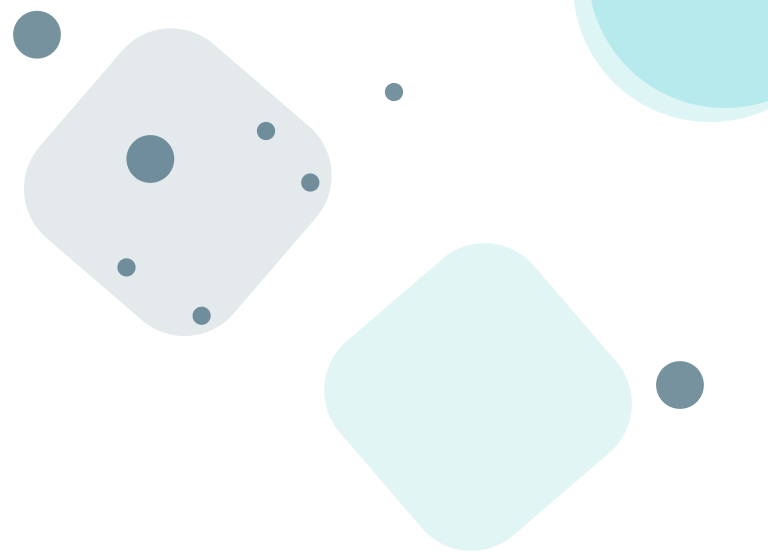
Reproduce this background procedurally as a Shadertoy shader.

```glsl
#define TILE_HALF 0.2294
#define TILE_ROUND 0.1165
#define TILE_TILT 4.3
#define DISC_RADIUS 0.2455
#define BIG_DOT 0.0428
#define SMALL_DOT 0.0163
#define DOT_OPACITY 0.76

const vec3 WHITE = vec3(1.0);
const vec3 GREY = vec3(0.894, 0.918, 0.925);
const vec3 MINT = vec3(0.882, 0.961, 0.957);
const vec3 PALE_CYAN = vec3(0.871, 0.961, 0.961);
const vec3 CYAN = vec3(0.718, 0.918, 0.925);
const vec3 SLATE = vec3(0.288, 0.438, 0.500);

// Dot centres (xy) and a size selector (z): 1 is big, 0 is small
const vec3 DOTS[8] = vec3[8](
    vec3(0.0663, 0.9378, 1.0), vec3(0.2694, 0.7151, 1.0),
    vec3(1.2186, 0.3100, 1.0), vec3(0.7061, 0.8351, 0.0),
    vec3(0.4767, 0.7652, 0.0), vec3(0.5561, 0.6729, 0.0),
    vec3(0.2267, 0.5208, 0.0), vec3(0.3613, 0.4341, 0.0));

// Antialiased coverage, with an edge one pixel wide
float coverage(float dist) {
    return clamp(0.5 - dist * iResolution.y, 0.0, 1.0);
}

float circle(vec2 p, float radius) {
    return length(p) - radius;
}

// Rounded square turned by an angle in degrees
float tile(vec2 p, float degreesTurned) {
    float angle = radians(degreesTurned);
    vec2 axis = vec2(cos(angle), sin(angle));
    vec2 local = vec2(dot(p, axis), dot(p, vec2(-axis.y, axis.x)));
    vec2 q = abs(local) - (TILE_HALF - TILE_ROUND);
    return length(max(q, 0.0)) + min(max(q.x, q.y), 0.0) - TILE_ROUND;
}

void mainImage(out vec4 fragColor, in vec2 fragCoord) {
    vec2 p = fragCoord / iResolution.y;
    vec3 color = WHITE;

    // Tilted tiles
    color = mix(color, GREY, coverage(tile(p - vec2(0.3186, 0.6735), -45.0 + TILE_TILT)));
    color = mix(color, MINT, coverage(tile(p - vec2(0.8566, 0.2885), -45.0 - TILE_TILT)));

    // Overlapping corner discs
    color = mix(color, PALE_CYAN, coverage(circle(p - vec2(1.2724, 1.0268), DISC_RADIUS)));
    color = mix(color, CYAN, coverage(circle(p - vec2(1.2993, 1.0520), DISC_RADIUS)));

    // Translucent dots
    for (int i = 0; i < DOTS.length(); i++) {
        float radius = mix(SMALL_DOT, BIG_DOT, DOTS[i].z);
        color = mix(color, SLATE, DOT_OPACITY * coverage(circle(p - DOTS[i].xy, radius)));
    }

    fragColor = vec4(color, 1.0);
}
```
